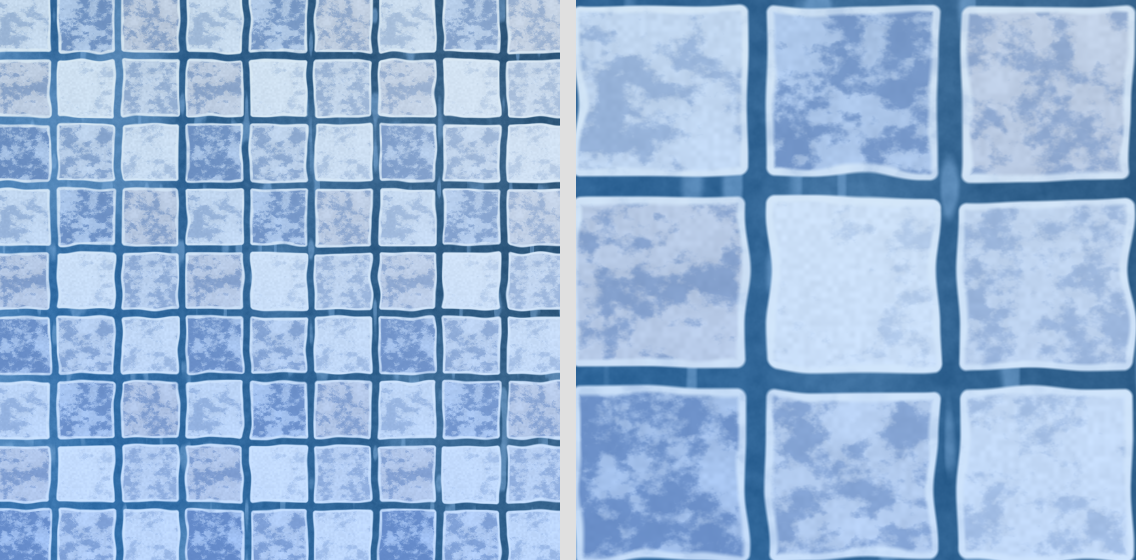
Left: the whole. Right: its middle third, enlarged.
This texture is drawn by a Shadertoy shader. Its source:

```glsl
const float TILES = 8.717;              // tiles across the canvas
const vec2 GRID_OFFSET = vec2(0.16);    // part of a tile cut off at the lower left
const float HALF_TILE = 0.447;
const float CORNER = 0.045;
const float RIM_WIDTH = 0.042;
const float WOBBLE = 0.055;             // unevenness of the tile edges
const float JITTER = 0.014;             // misplacement of whole tiles

const vec3 PALE = vec3(0.82, 0.885, 0.975);
const vec3 WORN = vec3(0.61, 0.72, 0.89);
const vec3 WARM = vec3(0.74, 0.78, 0.87);
const vec3 SPOT = vec3(0.34, 0.49, 0.73);
const vec3 RIM = vec3(0.86, 0.92, 0.99);
const vec3 GROUT_BLUE = vec3(0.18, 0.42, 0.65);
const vec3 GROUT_SLATE = vec3(0.17, 0.33, 0.47);
const vec3 FILM = vec3(0.50, 0.68, 0.86);

// The glaze repeats in blocks of three by three tiles, from the lower left
const float WEAR[9] = float[9](0.95, 0.48, 0.12, 0.55, 0.04, 0.34, 0.27, 0.88, 0.60);
const float WARMTH[9] = float[9](0.0, 0.1, 0.0, 0.6, 0.0, 0.15, 0.0, 0.0, 0.65);

float hash(vec2 p) {
    vec3 q = fract(p.xyx * vec3(0.1031, 0.1030, 0.0973));
    q += dot(q, q.yzx + 33.33);
    return fract((q.x + q.y) * q.z);
}

float noise(vec2 p) {
    vec2 i = floor(p), f = fract(p);
    f = f * f * (3.0 - 2.0 * f);
    return mix(mix(hash(i), hash(i + vec2(1, 0)), f.x),
               mix(hash(i + vec2(0, 1)), hash(i + vec2(1, 1)), f.x), f.y);
}

float fbm(vec2 p) {
    float sum = 0.0, weight = 0.5;
    for (int i = 0; i < 4; i++) {
        sum += weight * noise(p);
        p = mat2(1.6, 1.2, -1.2, 1.6) * p + 17.3;
        weight *= 0.55;
    }
    return sum;
}

float roundedBox(vec2 p, float halfSize, float radius) {
    vec2 q = abs(p) - halfSize + radius;
    return length(max(q, 0.0)) + min(max(q.x, q.y), 0.0) - radius;
}

// Speckled glaze, shared by all tiles with the same place in their block
vec3 glaze(vec2 local, vec2 cell) {
    vec2 place = mod(cell, 3.0);
    int index = int(place.x + 3.0 * place.y);
    float wear = WEAR[index] + 0.1 * (hash(cell + 7.0) - 0.5);

    vec2 p = local + 10.0 * place + 50.0;
    float cluster = noise(p * 3.7) * 0.6 + noise(p * 8.0) * 0.4;
    float grain = fbm(p * vec2(11.0, 14.0));
    float density = 0.42 * cluster + 0.58 * grain + 0.10 * wear;
    float spots = smoothstep(0.50, 0.70, density);

    vec3 color = mix(PALE, WORN, clamp(wear, 0.0, 1.0) * 0.85);
    color = mix(color, WARM, WARMTH[index]);
    color += 0.10 * (0.5 - cluster) * (0.3 + wear);
    color += 0.05 * (noise(p * 34.0) - 0.5);
    return mix(color, SPOT, spots * (0.22 + 0.5 * wear));
}

// Joint colour: blue at the lower left, slate at the right, with a pale film
vec3 grout(vec2 uv, vec2 p) {
    float slate = smoothstep(0.1, 0.95, 0.65 * uv.x + 0.4 * uv.y);
    vec3 color = mix(GROUT_BLUE, GROUT_SLATE, slate);
    float film = smoothstep(0.35, 0.8, noise(p * vec2(0.9, 0.45) + 4.0));
    film *= 1.0 - 0.75 * smoothstep(0.6, 0.85, uv.x);
    color = mix(color, FILM, 0.45 * film);
    float drips = smoothstep(0.74, 0.9, noise(p * vec2(9.0, 2.2) + 60.0));
    color = mix(color, FILM, 0.5 * drips);
    return color + 0.09 * (fbm(p * 14.0) - 0.45);
}

void mainImage(out vec4 fragColor, in vec2 fragCoord) {
    vec2 uv = fragCoord / iResolution.y;
    vec2 p = uv * TILES + GRID_OFFSET;
    float pixel = TILES / iResolution.y;

    // Uneven tile outline
    vec2 cell = floor(p);
    vec2 local = p - cell - 0.5;
    vec2 shift = JITTER * (vec2(hash(cell), hash(cell + 31.0)) - 0.5);
    vec2 bend = WOBBLE * (vec2(noise(p * 3.5 + 20.0), noise(p * 3.5 + 80.0)) - 0.5);
    float d = roundedBox(local + shift + bend, HALF_TILE, CORNER);

    // Face with a bright, slightly broken rim
    vec3 tile = glaze(local, cell);
    float width = RIM_WIDTH * (0.7 + 0.6 * noise(p * 7.0));
    float rim = smoothstep(-width - 0.012, -width + 0.018, d);
    tile = mix(tile, RIM, rim * (0.65 + 0.3 * noise(p * 11.0 + 9.0)));

    // Cooler light below, soft glow at the right
    tile *= mix(vec3(0.92, 0.965, 1.02), vec3(0.99, 0.995, 0.965), smoothstep(0.0, 1.0, uv.y));
    float glow = exp(-5.0 * dot(uv - vec2(1.0, 0.75), uv - vec2(1.0, 0.75)));
    tile = mix(tile, vec3(0.91, 0.94, 0.98), 0.28 * glow);

    float cover = 1.0 - smoothstep(-0.5 * pixel - 0.008, 0.5 * pixel + 0.008, d);
    vec3 color = mix(grout(uv, p), tile, cover);
    fragColor = vec4(clamp(color, 0.0, 1.0), 1.0);
}
```
